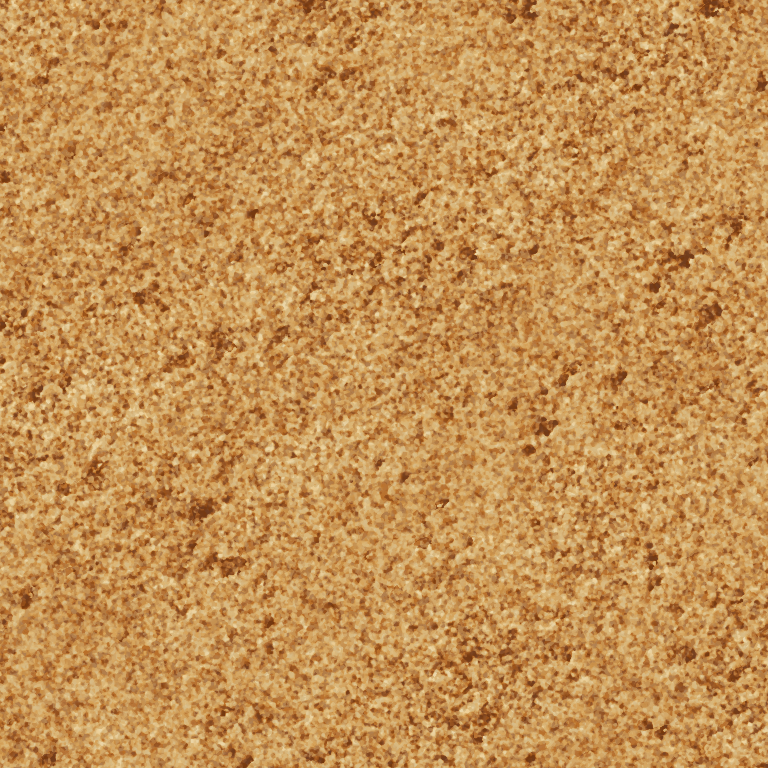
Write a WebGL 1 fragment shader that draws this texture.

```glsl
precision highp float;
// Draws rough golden sand: tiny packed grains, soft clumps and small shadowed pits.

uniform vec2 u_resolution;

const vec3 SHADOW = vec3(0.45, 0.23, 0.09);
const vec3 UMBER  = vec3(0.58, 0.32, 0.13);
const vec3 RUST   = vec3(0.72, 0.45, 0.20);
const vec3 DUST   = vec3(0.70, 0.49, 0.28);
const vec3 OCHRE  = vec3(0.78, 0.57, 0.31);
const vec3 GOLD   = vec3(0.83, 0.65, 0.39);
const vec3 CREAM  = vec3(0.85, 0.72, 0.49);
const vec3 GLINT  = vec3(0.93, 0.83, 0.63);

const vec2 TO_LIGHT = vec2(-0.6, 0.8);

vec4 hash4(vec2 p) {
  vec4 q = fract(p.xyxy * vec4(0.1031, 0.1030, 0.0973, 0.1099));
  q += dot(q, q.wzxy + 33.33);
  return fract((q.xxyz + q.yzzw) * q.zywx);
}

// Soft-edged cellular noise: x and y are two random values per cell.
vec2 cells(vec2 p, float sharpness) {
  vec2 base = floor(p);
  vec2 total = vec2(0.0);
  float weightSum = 0.0001;
  for (int j = -1; j <= 1; j++) {
    for (int i = -1; i <= 1; i++) {
      vec2 cell = base + vec2(float(i), float(j));
      vec4 h = hash4(cell + 57.0);
      vec2 d = cell + h.xy - p;
      float weight = exp(-sharpness * dot(d, d));
      total += weight * h.zw;
      weightSum += weight;
    }
  }
  return total / weightSum;
}

vec2 rotate(vec2 p, float angle) {
  float c = cos(angle), s = sin(angle);
  return vec2(c * p.x + s * p.y, c * p.y - s * p.x);
}

// Broad uneven patches from layered sines, about -1 to 1.
float patches(vec2 p) {
  float sum = 0.0;
  float amplitude = 0.5;
  for (int i = 0; i < 4; i++) {
    p = rotate(p, 1.1) + 1.7;
    sum += amplitude * sin(p.x + 1.3 * sin(p.y)) * cos(0.8 * p.y);
    p *= 1.8;
    amplitude *= 0.62;
  }
  return sum;
}

// Hollows stretched along the rising diagonal, gathered in loose groups.
float pits(vec2 p, float cover) {
  vec2 q = rotate(p, 0.75) * vec2(50.0, 78.0);
  float hollow = cells(q + 13.0, 6.0).x;
  return smoothstep(0.70, 0.92, hollow) * cover;
}

// Maps an even 0 to 1 tone to sand colours by their share.
vec3 sandColor(float tone, float hue) {
  vec3 brown = mix(RUST, DUST, smoothstep(0.40, 0.70, hue));
  vec3 color = mix(SHADOW, UMBER, smoothstep(0.0, 0.04, tone));
  color = mix(color, brown, smoothstep(0.04, 0.16, tone));
  color = mix(color, OCHRE, smoothstep(0.25, 0.45, tone));
  color = mix(color, GOLD, smoothstep(0.54, 0.74, tone));
  color = mix(color, CREAM, smoothstep(0.80, 0.93, tone));
  return mix(color, GLINT, smoothstep(0.95, 1.0, tone));
}

void main() {
  vec2 uv = gl_FragCoord.xy / min(u_resolution.x, u_resolution.y);

  // Grains in two sizes
  vec2 grain = cells(rotate(uv, 0.4) * 165.0, 7.0);
  vec2 speck = cells(rotate(uv, 1.0) * 270.0 + 91.0, 6.0);
  float grainTone = 2.5 * (grain.x - 0.5) + 1.9 * (speck.x - 0.5);

  // Clumps, lit from one side and roughened by the grains
  vec2 ragged = uv + 0.006 * (grain - 0.5) + 0.003 * (speck - 0.5);
  vec2 clumpPoint = rotate(ragged, 0.7) * vec2(62.0, 82.0);
  vec2 lightStep = rotate(TO_LIGHT, 0.7) * 0.35;
  float clump = cells(clumpPoint, 4.0).y;
  float clumpAhead = cells(clumpPoint + lightStep, 4.0).y;
  float relief = 0.8 * (clump - 0.5) + 1.1 * (clump - clumpAhead);

  // Broad patches set the roughness and the pit cover
  vec2 slope = rotate(uv, 0.6) * vec2(9.0, 15.0);
  float broad = patches(slope);
  float rough = 1.0 + 0.25 * patches(slope * 0.7 + 21.0);
  float cover = smoothstep(-0.35, 0.35, patches(slope * 1.3 + 8.0));
  float pit = pits(ragged, cover);
  float lip = pits(ragged + 0.006 * TO_LIGHT, cover) * (1.0 - pit);

  // Logistic curve spreads the summed light evenly over the palette
  float light = rough * (grainTone + relief) + 0.3 * broad
              - 1.9 * pit + 0.5 * lip + 0.14;
  float tone = 1.0 / (1.0 + exp(-2.0 * light));

  vec3 color = sandColor(tone, grain.y);
  color += (speck.y - 0.5) * vec3(0.02, -0.03, -0.09);
  gl_FragColor = vec4(clamp(color, 0.0, 1.0), 1.0);
}
```
